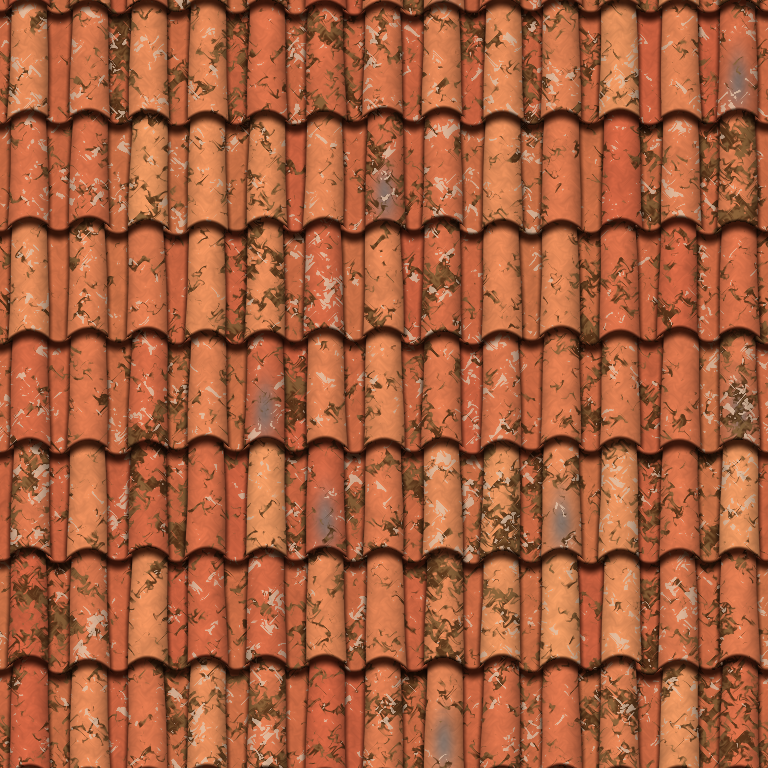
This texture is drawn by a Shadertoy shader. Its source:

```glsl
#define COLUMNS 13.0
#define ROWS 7.0
#define CAP_HALF_WIDTH 0.32
#define CAP_TAPER 0.05
#define LIP_ARCH 0.07
#define PAN_DROP 0.10
#define CAP_MOSS 0.27
#define PAN_MOSS 0.45
#define LICHEN 0.33

const float TAU = 6.28318;
const vec3 RED_CLAY = vec3(0.80, 0.38, 0.25);
const vec3 ORANGE_CLAY = vec3(0.90, 0.58, 0.37);
const vec3 PAN_CLAY = vec3(0.80, 0.45, 0.28);
const vec3 DARK_MOSS = vec3(0.27, 0.16, 0.07);
const vec3 DRY_MOSS = vec3(0.48, 0.35, 0.20);
const vec3 PALE_LICHEN = vec3(0.82, 0.70, 0.60);
const vec3 SOOT = vec3(0.42, 0.41, 0.40);
const vec3 SHADOW = vec3(0.26, 0.19, 0.14);

float hash(vec2 p) {
    vec3 q = fract(vec3(p.xyx) * 0.1031);
    q += dot(q, q.yzx + 33.33);
    return fract((q.x + q.y) * q.z);
}

vec2 hash2(vec2 p) {
    return vec2(hash(p), hash(p + 57.3));
}

// Distance to the nearest scattered point, n cells per canvas, wrapping
float cells(vec2 p, float n) {
    p *= n;
    vec2 base = floor(p), f = fract(p);
    float nearest = 1.5;
    for (int j = -1; j <= 1; j++)
    for (int i = -1; i <= 1; i++) {
        vec2 o = vec2(i, j);
        nearest = min(nearest, length(o + hash2(mod(base + o, n)) - f));
    }
    return nearest;
}

// Layered cellular noise, bent by sines
float grime(vec2 p) {
    p += 0.004 * sin(TAU * p.yx * vec2(31.0, 37.0));
    p += 0.002 * sin(TAU * p.yx * vec2(83.0, 71.0));
    return 0.4 * cells(p, 26.0) + 0.32 * cells(p + 0.37, 63.0) + 0.28 * cells(p + 0.71, 150.0);
}

// Clay with mottling, moss and lichen; id gives each tile its own stains
vec3 weathered(vec3 clay, vec2 p, vec2 id, float moss) {
    vec2 q = p + hash2(id + 11.0);
    float stain = grime(q);
    float crust = grime(q + 0.53);
    vec3 color = clay * (1.10 - 0.28 * crust);
    float edge = mix(0.68, 0.36, moss);
    vec3 mossColor = mix(DARK_MOSS, DRY_MOSS, smoothstep(0.3, 0.6, crust));
    color = mix(color, mossColor, 0.88 * smoothstep(edge - 0.06, edge + 0.08, stain));
    float spread = mix(0.17, LICHEN, hash(id + 23.0));
    return mix(color, PALE_LICHEN, 0.85 * (1.0 - smoothstep(spread - 0.03, spread + 0.02, crust)));
}

// Row index and signed height above the closest tile lip
vec2 course(float y, float column, float drop) {
    float k = round(y);
    float jitter = 0.05 * (hash(vec2(column, mod(k, ROWS)) + 5.0) - 0.5);
    float d = y - k + drop - jitter;
    return vec2(mod(d > 0.0 ? k : k - 1.0, ROWS), d);
}

// Dark line at the lip, with a soft shadow on the tile below
vec3 lipShade(float d) {
    float lit = d > 0.0 ? smoothstep(0.0, 0.035, d) : smoothstep(0.025, 0.12, -d);
    return mix(SHADOW, vec3(1.0), lit);
}

void mainImage(out vec4 fragColor, in vec2 fragCoord) {
    vec2 p = fragCoord / iResolution.xy;
    vec2 g = p * vec2(COLUMNS, ROWS);
    float aa = 1.5 * COLUMNS / iResolution.x;

    // Cap: rounded, tapering upward, slightly askew
    float u = fract(g.x) - 0.5;
    float column = floor(g.x);
    float arch = min(LIP_ARCH * pow(u / CAP_HALF_WIDTH, 2.0), 0.12);
    vec2 c = course(g.y, column, arch);
    vec2 id = vec2(column, c.x);
    float t = c.y > 0.0 ? c.y : 1.0 + c.y;
    vec2 skew = hash2(id + 31.0) - 0.5;
    u -= 0.05 * skew.x + 0.07 * skew.y * (t - 0.5) + 0.008 * sin(TAU * (t + skew.x));
    float halfWidth = CAP_HALF_WIDTH + CAP_TAPER * (0.5 - t);
    float a = u / halfWidth;
    float age = hash(id + 41.0);
    vec3 clay = mix(RED_CLAY, ORANGE_CLAY, hash(id + 47.0));
    float soot = step(0.92, hash(id + 53.0)) * exp(-3.0 * a * a - 14.0 * pow(t - 0.25, 2.0));
    clay = mix(clay, SOOT, 0.8 * soot);
    vec3 cap = weathered(clay, p, id, CAP_MOSS + 0.6 * pow(age, 5.0) + 0.12 * a * a);
    cap *= 0.50 + 0.56 * sqrt(max(1.0 - 0.85 * a * a, 0.0)) - 0.07 * a;
    cap *= lipShade(c.y);

    // Pan: sunken channel between caps
    float panColumn = mod(round(g.x), COLUMNS);
    float v = (g.x - round(g.x)) / (0.5 - CAP_HALF_WIDTH);
    vec2 r = course(g.y, panColumn, PAN_DROP + 0.03 * (1.0 - min(v * v, 1.0)));
    vec2 panId = vec2(panColumn, r.x) + 100.0;
    float damp = PAN_MOSS + 0.65 * (hash(panId) - 0.5) + 0.15 * v * v;
    vec3 panClay = mix(PAN_CLAY, RED_CLAY, hash(panId + 7.0));
    vec3 pan = weathered(panClay, p, panId, clamp(damp, 0.0, 0.95));
    float gap = max(abs(u) - halfWidth, 0.0);
    pan *= mix(SHADOW, vec3(1.0), smoothstep(-0.04, 0.09, gap));
    pan *= lipShade(r.y);

    float capMask = 1.0 - smoothstep(-0.5 * aa, 0.5 * aa, abs(u) - halfWidth);
    fragColor = vec4(mix(pan, cap, capMask), 1.0);
}
```
